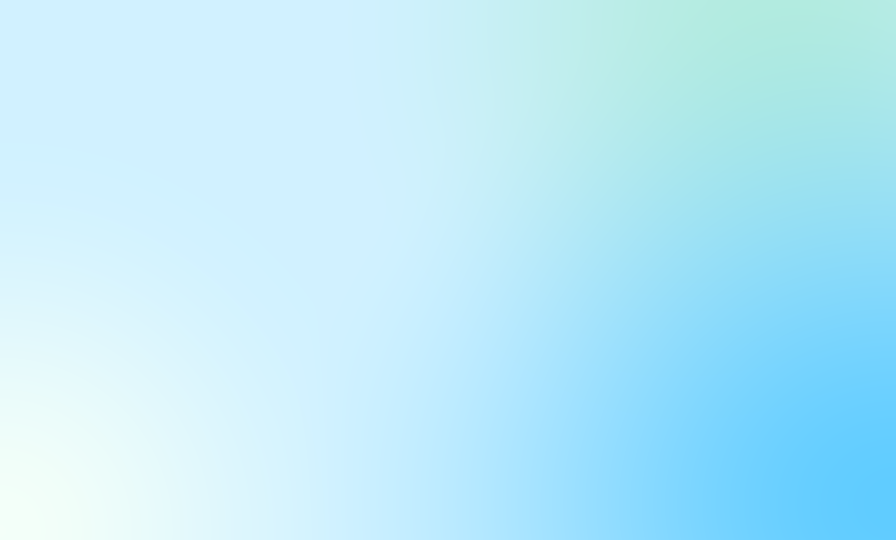
A WebGL 2 fragment shader for this background:

```glsl
#version 300 es
precision highp float;
// Soft pastel mesh gradient: pale sky with white, mint and azure corner glows.

uniform vec2 u_resolution;
out vec4 fragColor;

// Smooth falloff from 1 at the centre to 0 at the radius; stretch shapes the ellipse.
float glow(vec2 p, vec2 center, vec2 stretch, float radius) {
    float d = length((p - center) * stretch) / radius;
    return 1.0 - smoothstep(0.0, 1.0, d);
}

void main() {
    // Canvas units: x spans 0..1, y spans 0..0.6
    vec2 p = gl_FragCoord.xy / u_resolution * vec2(1.0, 0.6);

    vec3 sky = vec3(0.82, 0.947, 1.0);
    vec3 white = vec3(0.955, 1.0, 0.975);
    vec3 mint = vec3(0.70, 0.922, 0.875);
    vec3 azure = vec3(0.375, 0.80, 1.0);

    // Layer the glows over the sky, azure last
    vec3 color = sky;
    color = mix(color, white, glow(p, vec2(0.0, 0.01), vec2(1.0), 0.44));
    color = mix(color, mint, glow(p, vec2(0.87, 0.57), vec2(1.0), 0.52));
    color = mix(color, azure, glow(p, vec2(1.0, 0.04), vec2(1.0, 1.16), 0.70));

    fragColor = vec4(color, 1.0);
}
```
